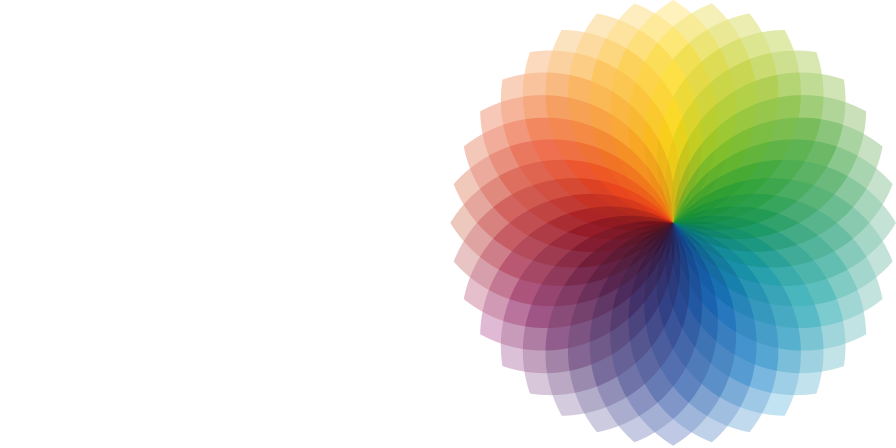
Reproduce this background procedurally as a Shadertoy shader.

```glsl
// A colour-wheel flower of overlapping translucent petals on white.
#define CENTRE vec2(1.5026, 0.5026)  // in canvas heights
#define RADIUS 0.4974
#define PETALS 36.0
#define TIP_ANGLE 1.03               // half angle of a petal at its tip
#define SAMPLES 4                    // antialiasing grid per axis
#define PAPER vec3(1.0)

const float TAU = 6.2831853;

// Colours every 30 degrees, anticlockwise from the right,
// for one, four, eight and all overlapping petals.
const vec3 TIP[12] = vec3[12](
    vec3(.77, .89, .84), vec3(.79, .88, .73), vec3(.88, .92, .67), vec3(1., .95, .74),
    vec3(.99, .89, .75), vec3(.97, .78, .72), vec3(.93, .79, .74), vec3(.88, .73, .83),
    vec3(.83, .80, .87), vec3(.75, .79, .90), vec3(.76, .89, .95), vec3(.76, .89, .89));
const vec3 OUTER[12] = vec3[12](
    vec3(.42, .74, .61), vec3(.42, .72, .36), vec3(.75, .83, .33), vec3(.99, .89, .33),
    vec3(.99, .76, .40), vec3(.94, .49, .37), vec3(.80, .37, .37), vec3(.65, .32, .51),
    vec3(.49, .41, .59), vec3(.38, .49, .73), vec3(.33, .63, .84), vec3(.35, .75, .77));
const vec3 INNER[12] = vec3[12](
    vec3(.12, .60, .36), vec3(.22, .65, .21), vec3(.56, .77, .16), vec3(.98, .84, .10),
    vec3(.97, .62, .15), vec3(.92, .29, .14), vec3(.63, .11, .15), vec3(.41, .12, .24),
    vec3(.28, .18, .39), vec3(.18, .27, .55), vec3(.09, .41, .71), vec3(.10, .59, .65));
const vec3 CORE[12] = vec3[12](
    vec3(.05, .53, .28), vec3(.12, .58, .19), vec3(.33, .65, .15), vec3(.84, .70, .08),
    vec3(.94, .47, .08), vec3(.90, .23, .09), vec3(.45, .07, .10), vec3(.29, .08, .15),
    vec3(.21, .09, .22), vec3(.15, .15, .36), vec3(.07, .27, .55), vec3(.04, .45, .50));

// Colour on a ring at a given fraction of a turn
vec3 ring(vec3 keys[12], float turn) {
    float h = fract(turn) * 12.0;
    int i = int(h) % 12;
    return mix(keys[i], keys[(i + 1) % 12], fract(h));
}

vec3 petalColour(float turn, float layers) {
    vec3 c = mix(ring(TIP, turn), ring(OUTER, turn), clamp((layers - 1.0) / 3.0, 0.0, 1.0));
    c = mix(c, ring(INNER, turn), clamp((layers - 4.0) / 4.0, 0.0, 1.0));
    return mix(c, ring(CORE, turn), clamp((layers - 8.0) / 3.0, 0.0, 1.0));
}

vec3 flower(vec2 p) {
    float r = length(p) / RADIUS;
    if (r >= 1.0) return PAPER;
    // Each petal is a lens of two arcs; find its half width at this radius
    float halfWidth = (TIP_ANGLE - asin(r * sin(TIP_ANGLE))) * PETALS / TAU;
    float angle = atan(p.y, p.x + 1e-6) * PETALS / TAU;
    // The first and last petal that cover the point define its cell
    float first = ceil(angle - halfWidth);
    float last = floor(angle + halfWidth);
    float layers = last - first + 1.0;
    if (layers < 1.0) return PAPER;
    return petalColour(0.5 * (first + last) / PETALS, layers);
}

void mainImage(out vec4 fragColor, in vec2 fragCoord) {
    vec3 sum = vec3(0.0);
    for (int y = 0; y < SAMPLES; y++)
    for (int x = 0; x < SAMPLES; x++) {
        vec2 offset = (vec2(x, y) + 0.5) / float(SAMPLES) - 0.5;
        sum += flower((fragCoord + offset) / iResolution.y - CENTRE);
    }
    fragColor = vec4(sum / float(SAMPLES * SAMPLES), 1.0);
}
```
